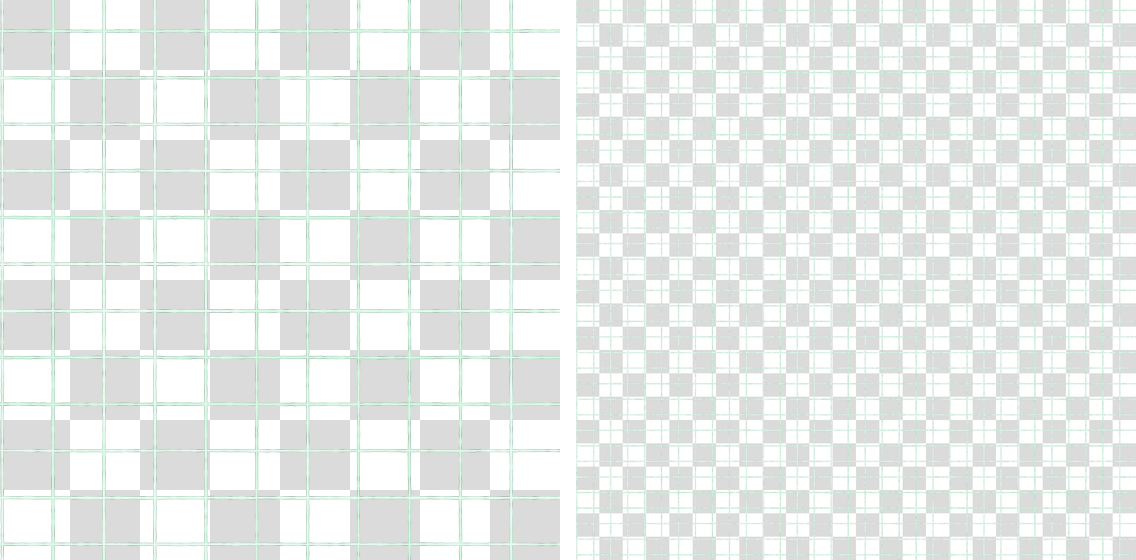
Left, the tile; right, the same tile 3 across and 3 down.
Write a WebGL 2 fragment shader that draws this pattern.

```glsl
#version 300 es
precision highp float;
// Grey and white checkerboard under a grid of fine mint lines with darker, worn rims.
// Squares come from smoothed square waves; lines are distance bands whose width,
// position and tint vary with a hash per line and with wrapping sines and noise.

uniform vec2 u_resolution;
out vec4 fragColor;

const float TAU = 6.2831853;
const float CHECK_PAIRS = 4.0;
const vec2 LINE_COUNT = vec2(11.0, 12.0);
const vec2 LINE_PHASE = vec2(0.042, 0.336);
const float HALF_WIDTH = 0.0030;
const float RIM_WIDTH = 0.0013;

const vec3 WHITE = vec3(1.0);
const vec3 GREY = vec3(0.86);
const vec3 PALE_MINT = vec3(0.92, 0.985, 0.95);
const vec3 MINT = vec3(0.83, 0.98, 0.89);
const vec3 RIM_GREEN = vec3(0.71, 0.84, 0.77);
const vec3 RIM_DARK = vec3(0.64, 0.70, 0.67);

float hash(vec2 p) {
    vec3 q = fract(vec3(p.xyx) * 0.1031);
    q += dot(q, q.yzx + 33.33);
    return fract((q.x + q.y) * q.z);
}

// Value noise along a line, repeating after a whole number of cells.
float wrapNoise(float t, float cells, float seed) {
    float x = t * cells;
    float i = floor(x);
    float f = fract(x);
    float a = hash(vec2(mod(i, cells), seed));
    float b = hash(vec2(mod(i + 1.0, cells), seed));
    return mix(a, b, f * f * (3.0 - 2.0 * f));
}

// Antialiased coverage of the inside of a signed distance.
float coverage(float dist, float pixel) {
    return clamp(0.5 - dist / pixel, 0.0, 1.0);
}

// Square wave from -1 to 1, starting positive at zero.
float squareWave(float x, float pairs, float pixel) {
    float d = (0.25 - abs(fract(x * pairs + 0.25) - 0.5)) / pairs;
    return clamp(2.0 * d / pixel, -1.0, 1.0);
}

// Returns distance to the nearest line's rim, its tint and its local wear.
vec3 gridLine(float across, float along, float count, float phase, float seed) {
    float s = across * count - phase + 0.5;
    float key = mod(floor(s), count) + seed;
    float offset = (fract(s) - 0.5) / count;

    // Hand-drawn drift and ragged edges
    float turn = hash(vec2(key, 3.0)) * TAU;
    float drift = 0.0010 * (hash(vec2(key, 7.0)) - 0.5);
    drift += 0.00016 * sin(TAU * 3.0 * along + turn);
    drift += 0.00010 * sin(TAU * 11.0 * along - turn);
    float side = offset < drift ? 0.0 : 50.0;
    float ragged = wrapNoise(along, 150.0, key + side) - 0.5;
    float width = HALF_WIDTH * mix(0.92, 1.08, hash(vec2(key, 11.0)));

    float dist = abs(offset - drift) - width - 0.0007 * ragged;
    float tint = 0.6 * hash(vec2(key, 17.0)) + 0.4 * wrapNoise(along, 24.0, key + 120.0);
    float wear = wrapNoise(along, 90.0, key + 200.0);
    return vec3(dist, tint, wear);
}

void main() {
    vec2 uv = gl_FragCoord.xy / u_resolution;
    float pixel = 1.0 / min(u_resolution.x, u_resolution.y);

    // Checkerboard
    float checker = squareWave(uv.x, CHECK_PAIRS, pixel) * squareWave(uv.y, CHECK_PAIRS, pixel);
    vec3 color = mix(GREY, WHITE, 0.5 + 0.5 * checker);

    // Grid, joined so that the rims open at each crossing
    vec3 upright = gridLine(uv.x, uv.y, LINE_COUNT.x, LINE_PHASE.x, 1.0);
    vec3 level = gridLine(uv.y, uv.x, LINE_COUNT.y, LINE_PHASE.y, 23.0);
    vec3 line = upright.x < level.x ? upright : level;

    vec3 rim = mix(RIM_GREEN, RIM_DARK, smoothstep(0.55, 0.95, line.z));
    rim = mix(rim, PALE_MINT, 0.45 * smoothstep(0.35, 0.05, line.z));
    vec3 core = mix(PALE_MINT, MINT, smoothstep(0.25, 0.75, line.y));

    color = mix(color, rim, coverage(line.x, pixel));
    color = mix(color, core, coverage(line.x + RIM_WIDTH, pixel));
    fragColor = vec4(color, 1.0);
}
```
